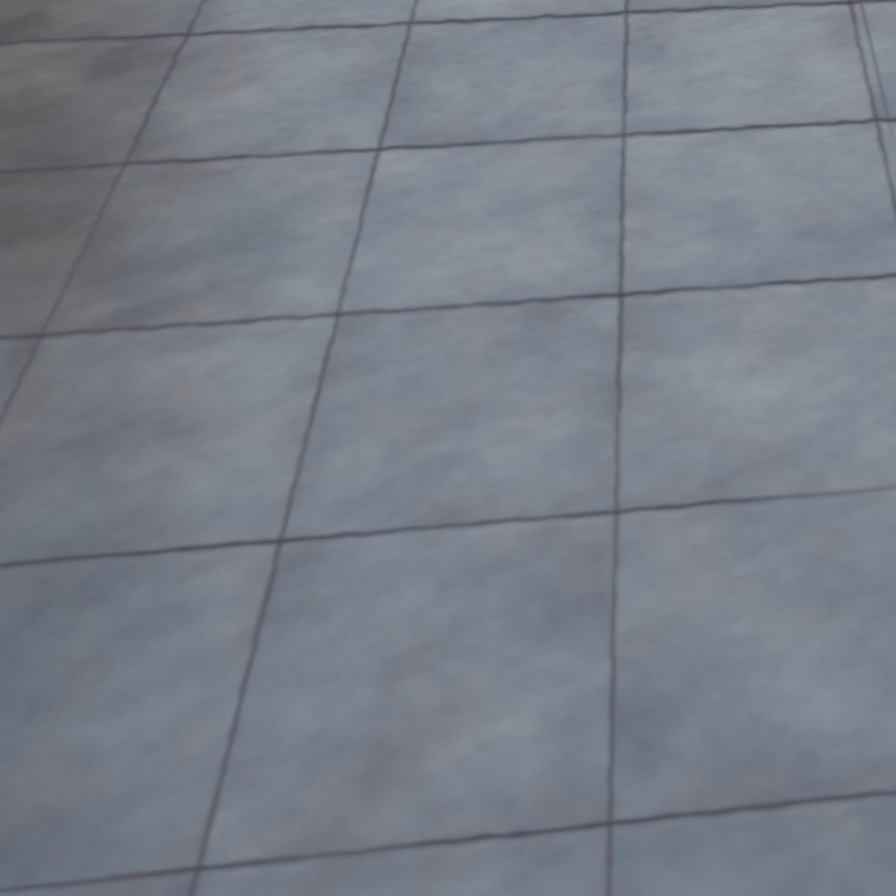
Give the GLSL for this texture, as a Shadertoy shader.

```glsl
// Slate-blue stone floor tiles in perspective, with worn grooves, soft mottling and a sheen.

// Floor-to-canvas projection: columns are the images of floor x, floor y and the origin.
const mat3 FLOOR_TO_CANVAS = mat3(0.4810, 0.0533, 0.0314,
                                  0.1630, 0.4565, 0.2264,
                                  0.2214, 0.0299, 1.0);
const float WIDE_COLUMN = 1.07;      // stretch of the rightmost columns
const float GROOVE_NEAR = 0.0046;    // half widths in canvas units
const float GROOVE_FAR = 0.0030;
const float GROOVE_WOBBLE = 0.0022;
const float ROW_DEPTH = 0.80;        // groove opacities
const float COLUMN_DEPTH = 0.62;

const vec3 STONE_DARK = vec3(0.395, 0.428, 0.490);
const vec3 STONE_LIGHT = vec3(0.550, 0.582, 0.615);
const vec3 STONE_WARM = vec3(0.500, 0.490, 0.510);
const vec3 SHADE_BROWN = vec3(0.370, 0.355, 0.350);
const vec3 GROOVE_ROW = vec3(0.290, 0.285, 0.325);
const vec3 GROOVE_COLUMN = vec3(0.320, 0.312, 0.350);

float hash(vec2 p) {
    vec3 q = fract(vec3(p.xyx) * 0.1031);
    q += dot(q, q.yzx + 33.33);
    return fract((q.x + q.y) * q.z);
}

float noise(vec2 p) {
    vec2 i = floor(p), f = fract(p);
    f = f * f * (3.0 - 2.0 * f);
    return mix(mix(hash(i), hash(i + vec2(1, 0)), f.x),
               mix(hash(i + vec2(0, 1)), hash(i + vec2(1, 1)), f.x), f.y);
}

float fbm(vec2 p) {
    float sum = 0.0, amp = 0.5;
    for (int i = 0; i < 5; i++) {
        sum += amp * noise(p);
        p = mat2(0.8, 0.6, -0.6, 0.8) * p * 2.03 + 7.1;
        amp *= 0.5;
    }
    return sum;
}

// Soft bell-shaped coverage of a line of the given half width
float groove(float dist, float halfWidth, float pixel) {
    float t = dist / max(halfWidth, pixel);
    return exp(-t * t);
}

void mainImage(out vec4 fragColor, in vec2 fragCoord) {
    vec2 uv = fragCoord / iResolution.xy;
    float pixel = 1.0 / iResolution.y;

    // Canvas to floor; one tile is one unit
    vec3 h = inverse(FLOOR_TO_CANVAS) * vec3(uv, 1.0);
    vec2 tilePos = h.xy / h.z;
    tilePos.x = min(tilePos.x, 1.0) + max(tilePos.x - 1.0, 0.0) / WIDE_COLUMN;
    vec2 tileId = floor(tilePos);
    float tileRand = hash(tileId + 21.0);

    // Signed canvas distance to the nearest column and row groove
    vec2 slope = vec2(length(vec2(dFdx(tilePos.x), dFdy(tilePos.x))),
                      length(vec2(dFdx(tilePos.y), dFdy(tilePos.y)))) * iResolution.y;
    vec2 toLine = tilePos - round(tilePos);
    vec2 wobble = vec2(noise(tilePos * 16.0 + 60.0), noise(tilePos * 16.0 + 90.0)) - 0.5;
    vec2 dist = toLine / slope + wobble * GROOVE_WOBBLE;

    // Stone mottling: broad clouds, slanted streaks and fine pitting
    vec2 p = tilePos + tileId * 5.3 + 40.0;
    float clouds = fbm(p * 2.8) - 0.48;
    float streaks = fbm(mat2(0.9, -0.4, 0.4, 0.9) * p * vec2(5.0, 10.0)) - 0.48;
    float pits = fbm(p * vec2(18.0, 24.0)) - 0.48;
    float edge = smoothstep(0.22, 0.0, min(abs(toLine.x), abs(toLine.y)));

    // Sheen rises with distance and falls off to the left
    float sheen = 0.40 + 0.32 * smoothstep(0.0, 0.95, uv.y) + 0.10 * uv.x;
    sheen += 0.70 * clouds + 0.45 * streaks + 0.28 * pits;
    sheen += 0.12 * (tileRand - 0.5) - 0.12 * edge;
    vec3 color = mix(STONE_DARK, STONE_LIGHT, clamp(sheen, -0.2, 1.2));

    // Faint pinkish stains, mostly along the tile borders
    float stain = smoothstep(0.42, 0.78, fbm(p * 4.0 + 17.0) + 0.12 * edge);
    color = mix(color, STONE_WARM * (0.80 + 0.34 * sheen), 0.42 * stain);

    // Brown shade in the far left corner
    float corner = smoothstep(0.42, 0.0, uv.x) * smoothstep(0.15, 0.95, uv.y);
    color = mix(color, SHADE_BROWN * (1.0 + 0.5 * clouds + 0.3 * streaks), 0.70 * corner);
    color *= 1.0 - 0.07 * smoothstep(0.3, 0.0, uv.x);

    // Grooves with uneven depth and width, and a pale lip below each row
    float halfWidth = mix(GROOVE_NEAR, GROOVE_FAR, uv.y);
    float rough = noise(tilePos * 22.0 + 30.0);
    float wear = 0.60 + 0.25 * smoothstep(0.25, 0.65, noise(tilePos * 3.0 + 50.0)) + 0.20 * rough;
    float fade = 1.0 - 0.6 * smoothstep(1.2, 1.6, tilePos.x)
                           * (1.0 - smoothstep(0.2, 0.5, abs(tilePos.y - 1.0)));
    float lip = groove(dist.y + 2.4 * halfWidth, halfWidth, pixel);
    color += 0.022 * lip * rough;
    halfWidth *= 0.85 + 0.3 * rough;
    color = mix(color, GROOVE_COLUMN, COLUMN_DEPTH * wear * groove(dist.x, halfWidth, pixel));
    color = mix(color, GROOVE_ROW, ROW_DEPTH * wear * fade * groove(dist.y, halfWidth * 0.85, pixel));

    // Faint second seam beside the far right column
    float seam = groove((tilePos.x - 2.05) / slope.x, halfWidth * 0.8, pixel);
    color = mix(color, GROOVE_COLUMN, 0.35 * seam * smoothstep(2.6, 3.3, tilePos.y));

    fragColor = vec4(color, 1.0);
}
```
